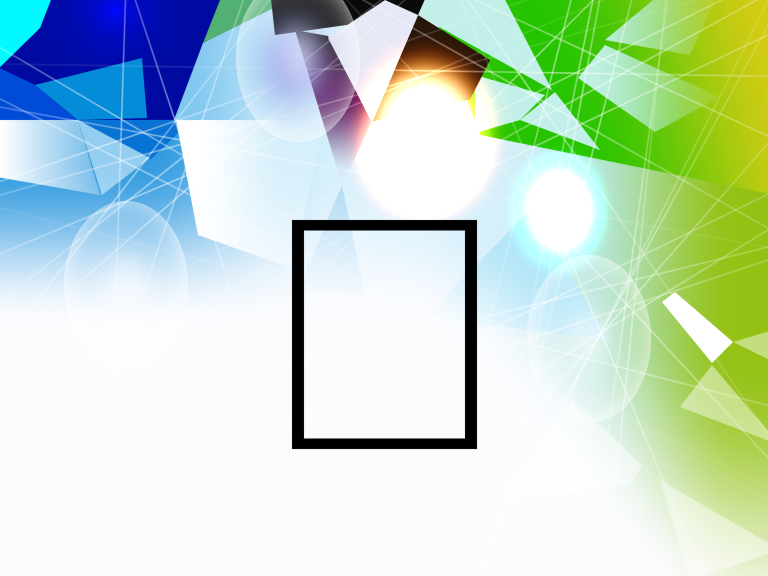
A WebGL 1 fragment shader for this background:

```glsl
precision highp float;
uniform vec2 u_resolution;

vec2 p;
vec3 color;
float soft;

float hash(float n) { return fract(sin(n * 12.99) * 4375.85); }

// Signed distance to a line, positive on its inner side
float side(vec2 a, vec2 b) {
  vec2 d = normalize(b - a);
  return d.x * (p.y - a.y) - d.y * (p.x - a.x);
}

// Convex shard with corners in clockwise order
void quad(vec4 ab, vec4 cd, vec3 tone) {
  float top = min(side(ab.xy, ab.zw), side(ab.zw, cd.xy));
  float low = min(side(cd.xy, cd.zw), side(cd.zw, ab.xy));
  color = mix(color, tone, smoothstep(-soft, soft, min(top, low)));
}

void tri(vec4 ab, vec2 c, vec3 tone) {
  quad(ab, vec4(c, mix(c, ab.xy, 0.5)), tone);
}

// Glass ellipse with a bright rim and core
void bubble(vec2 center) {
  float r = length((p - center) / vec2(0.62, 0.84));
  float body = 0.06 + 0.4 * pow(min(r, 1.0), 5.0) + 0.5 * exp(-6.0 * r * r);
  color = mix(color, vec3(1), body * (1.0 - smoothstep(1.0 - soft, 1.0 + soft, r)));
}

float box(vec2 halfSize) {
  vec2 d = abs(p - vec2(3.845, 3.345)) - halfSize;
  return 1.0 - smoothstep(-soft, soft, max(d.x, d.y));
}

void main() {
  // Canvas spans 7.68 by 5.76 with y pointing down
  p = gl_FragCoord.xy / u_resolution;
  p = vec2(p.x, 1.0 - p.y) * vec2(7.68, 5.76);
  soft = 4.0 / u_resolution.y;

  vec3 white = vec3(1);
  vec3 ice = vec3(0.84, 0.94, 0.985);
  vec3 sky = vec3(0.18, 0.6, 0.87);
  vec3 navy = vec3(0, 0.04, 0.62 + 0.38 * exp(-4.0 * length(p - vec2(1.15, 0.1))));
  vec3 leaf = mix(vec3(0.15, 0.77, 0), vec3(0.84, 0.8, 0.08), smoothstep(5.3, 7.8, p.x - 0.25 * p.y));
  vec3 olive = mix(leaf, vec3(0.58, 0.76, 0.08), smoothstep(0.8, 2.0, p.y));

  // Broad background gradient
  color = mix(sky, ice, smoothstep(1.4, 3.4, p.x));
  color = mix(color, vec3(0.68, 0.89, 0.82), 0.8 * smoothstep(4.8, 6.2, p.x));
  color = mix(color, olive, smoothstep(5.8, 7.4, p.x));

  // Blue shards on the left
  quad(vec4(0, -1, 2.66, -1), vec4(1.74, 1.2, -1, 1.2), navy);
  quad(vec4(-1, -1, 0.9, -1), vec4(0.4, 0.28, -1, 1.65), vec3(0, 0.98, 1));
  quad(vec4(-1, 0.2, 0.35, 0.85), vec4(0.78, 1.2, -1, 1.2), vec3(0, 0.3, 0.85));
  quad(vec4(0.35, 0.85, 1.42, 0.58), vec4(1.47, 1.18, 0.78, 1.2), vec3(0.02, 0.55, 0.85));
  tri(vec4(0.78, 1.2, 1.92, 1.2), vec2(1.5, 1.6), vec3(0.03, 0.45, 0.83));
  quad(vec4(-1, 1.2, 0.78, 1.2), vec4(1, 1.95, -1, 1.6), mix(white, sky, p.x * 0.7));
  tri(vec4(0.78, 1.2, 1.5, 1.58), vec2(1.02, 1.95), mix(ice, sky, 0.4));

  // Pale facets between the blue and the dark shards
  vec3 frost = mix(vec3(0.5, 0.78, 0.94), ice, smoothstep(1.8, 3.1, p.x));
  quad(vec4(2.03, 0.43, 2.9, 0), vec4(3.3, 1.22, 1.74, 1.2), frost);
  quad(vec4(1.76, 1.2, 3.25, 1.2), vec4(2.92, 2.68, 1.98, 2.35), mix(white, ice, smoothstep(1.9, 2.9, p.x)));
  tri(vec4(2.2, 0, 3, -0.05), vec2(2.03, 0.43), vec3(0.32, 0.69, 0.45));
  tri(vec4(3.42, 1.85, 3.65, 2.95), vec2(2.98, 2.9), mix(ice, sky, 0.25));
  tri(vec4(5.3, 2.1, 6.1, 3.4), vec2(4.25, 3.17), vec3(0.7, 0.9, 0.97));

  // Green shards on the right
  quad(vec4(4.25, -0.1, 8, -0.1), vec4(8, 2, 4.8, 1.35), leaf);
  vec3 mint = mix(vec3(0.76, 0.94, 0.91), leaf, smoothstep(5.8, 7.5, p.x));
  quad(vec4(4.25, -0.1, 5, -0.1), vec4(5.52, 0.9, 4.18, 0.15), mint);
  quad(vec4(5.78, 0.78, 6.05, 0.45), vec4(7.2, 0.97, 6.55, 1.32), mint);
  quad(vec4(6.05, 0.4, 6.65, -0.1), vec4(7.2, -0.1, 6.9, 0.55), mint);
  quad(vec4(4.75, 0.75, 5.45, 0.95), vec4(5.2, 1.2, 4.75, 1.33), mint);
  tri(vec4(5.2, 1.2, 5.55, 0.92), vec2(6, 1.5), mint);

  // Dark shards at the top, turning plum downwards
  vec3 plum = mix(vec3(0.04), vec3(0.35, 0.1, 0.36), smoothstep(0.25, 0.95, p.y));
  plum = mix(plum, ice, smoothstep(0.9, 1.8, p.y));
  quad(vec4(2.7, -0.1, 4.29, -0.1), vec4(4.18, 0.15, 2.75, 0.35), plum);
  quad(vec4(2.95, 0.3, 3.28, 0.36), vec4(3.72, 1.22, 3.42, 1.85), plum);
  quad(vec4(4.18, 0.15, 4.9, 0.6), vec4(4.7, 1, 3.72, 1.22), vec3(0.15, 0.09, 0.03));
  quad(vec4(3.28, 0.38, 3.85, 0), vec4(4.18, 0.15, 3.72, 1.22), vec3(0.9, 0.91, 0.96));

  // White mist rising from the lower left
  float mistTop = mix(1.5, 3.5, smoothstep(3.0, 7.6, p.x));
  float mistEnd = mix(3.3, 6.6, smoothstep(4.0, 7.7, p.x));
  color = mix(color, vec3(0.99, 0.99, 1), smoothstep(mistTop, mistEnd, p.y));

  // Light facets at the lower right
  vec3 veil = mix(color, white, 0.45);
  quad(vec4(6.75, 2.92, 7.33, 3.42), vec4(7.12, 3.63, 6.62, 3.02), white);
  tri(vec4(7.33, 3.42, 7.8, 3.28), vec2(7.8, 3.65), veil);
  tri(vec4(7.12, 3.65, 7.8, 4.45), vec2(6.8, 4.07), veil);
  quad(vec4(5.72, 4, 6.42, 4.65), vec4(6.3, 4.85, 5, 5), veil);
  tri(vec4(6.6, 4.8, 7.8, 5.5), vec2(6.9, 5.8), veil);

  // Fine rays fanning from three hubs
  for (int i = 0; i < 36; i++) {
    float n = float(i);
    float group = mod(n, 3.0);
    vec2 hub = group < 0.5 ? vec2(1.5) : group < 1.5 ? vec2(5.7, 0.9) : vec2(5.9, 3.3);
    hub += 0.9 * vec2(hash(n + 1.0), hash(n + 51.0)) - 0.45;
    float angle = 3.1416 * hash(n + 91.0);
    float ray = abs(dot(p - hub, vec2(sin(angle), -cos(angle))));
    color = mix(color, white, 0.5 * exp(-0.35 * length(p - hub)) * (1.0 - smoothstep(0.0, 0.016, ray)));
  }

  // Bubbles, the top one tinted violet
  vec2 tint = (p - vec2(2.93, 0.65)) / vec2(0.42, 0.55);
  color = mix(color, vec3(0.36, 0.4, 0.86), 0.7 * exp(-2.0 * dot(tint, tint)));
  bubble(vec2(2.98, 0.58));
  bubble(vec2(1.26, 2.85));
  bubble(vec2(5.89, 3.39));

  // Glows with coloured fringes
  float sun = length((p - vec2(4.25, 1.34)) / vec2(0.85, 1));
  color += 1.3 * exp(-pow(sun / vec3(0.74, 0.67, 0.6), vec3(5)));
  float spark = length((p - vec2(5.6, 2.11)) / vec2(0.82, 1));
  color += exp(-pow(spark / vec3(0.36, 0.46, 0.46), vec3(4)));

  // Black frame
  float frame = box(vec2(0.925, 1.145)) - box(vec2(0.805, 1.04));
  gl_FragColor = vec4(min(color, 1.0) * (1.0 - frame), 1);
}
```
